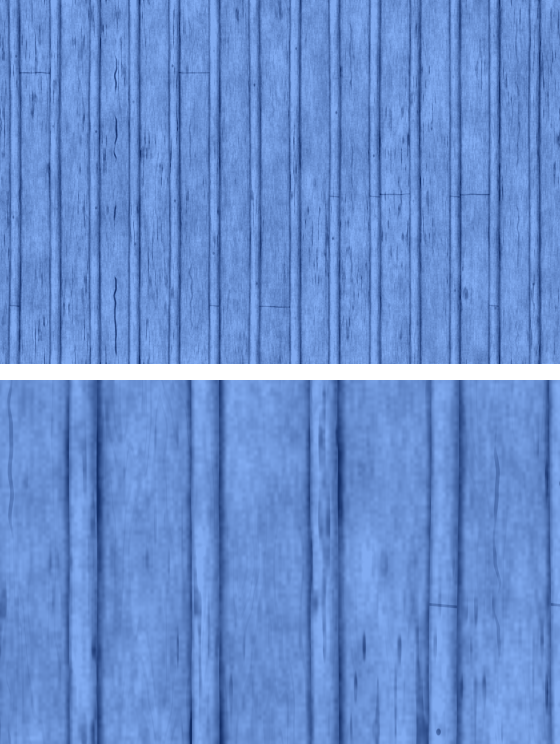
Top: the whole. Bottom: its middle third, enlarged.
A Shadertoy shader for this texture:

```glsl
#define BOARDS 14.0
#define ROWS 9.0
#define FIRST_BATTEN 0.365
#define BATTEN_HALF 0.113
#define WOBBLE 0.035
#define GRAIN 0.34
#define WEAR 0.55
#define SHADOW 1.05
#define SPLIT_BOARD 2.0
#define DEEP_BLUE vec3(0.15, 0.27, 0.51)
#define LIGHT_BLUE vec3(0.46, 0.62, 0.89)

float hash(vec2 p) {
    vec3 q = fract(p.xyx * 0.1031);
    q += dot(q, q.yzx + 33.33);
    return fract((q.x + q.y) * q.z);
}

// Value noise that wraps after a whole number of cells
float noise(vec2 uv, vec2 cells, float seed) {
    vec2 p = uv * cells, i = floor(p), f = fract(p);
    f = f * f * (3.0 - 2.0 * f);
    vec2 lo = mod(i, cells) + seed * 17.3;
    vec2 hi = mod(i + 1.0, cells) + seed * 17.3;
    return mix(mix(hash(lo), hash(vec2(hi.x, lo.y)), f.x),
               mix(hash(vec2(lo.x, hi.y)), hash(hi), f.x), f.y);
}

float fbm(vec2 uv, vec2 cells, float seed) {
    float sum = 0.0, gain = 0.53;
    for (int i = 0; i < 4; i++) {
        sum += gain * noise(uv, cells, seed + float(i));
        cells *= 2.0;
        gain *= 0.5;
    }
    return sum;
}

float lineMask(float dist, float halfWidth, float blur) {
    return 1.0 - smoothstep(halfWidth - blur * 0.5, halfWidth + blur, dist);
}

// Painted wood shared by boards and battens
float woodTone(vec2 uv, float seed) {
    float tone = 0.95 + 0.1 * (hash(vec2(seed, 3.7)) - 0.5);
    // Broad weathering, then grain and rough paint
    tone += 0.26 * (fbm(uv, vec2(14.0, 5.0), 60.0) - 0.5);
    tone += 0.3 * (fbm(uv, vec2(42.0, 18.0), seed) - 0.5);
    tone += GRAIN * (fbm(uv, vec2(126.0, 12.0), seed + 5.0) - 0.5);
    tone += 0.2 * (noise(uv, vec2(420.0, 70.0), seed + 3.0) - 0.5);
    tone += 0.15 * (noise(uv, vec2(420.0, 260.0), seed) - 0.5);
    tone += 0.06 * (noise(uv, vec2(42.0, 180.0), seed + 9.0) - 0.5);
    // Contour grain, strongest in patches
    float rings = sin(60.0 * fbm(uv, vec2(42.0, 4.0), seed + 2.0));
    tone -= 0.1 * smoothstep(0.2, 1.0, rings) * noise(uv, vec2(14.0, 5.0), seed + 7.0);
    // Fine dark streaks where the paint has worn through
    float patches = smoothstep(0.43, 0.75, fbm(uv, vec2(42.0, 5.0), seed + 11.0));
    float streaks = smoothstep(0.6, 0.9, noise(uv, vec2(378.0, 26.0), seed + 13.0));
    streaks *= 0.4 + 0.9 * noise(uv, vec2(280.0, 110.0), seed + 15.0);
    return tone - WEAR * streaks * patches;
}

// Long jagged crack, open only along parts of a board
float crackMask(vec2 uv, float across, float board, float blur) {
    vec2 along = vec2(0.0, uv.y);
    float center = 0.5 + 0.3 * (hash(vec2(board, 8.1)) - 0.5);
    center += 0.09 * (noise(along, vec2(1.0, 6.0), board) - 0.5);
    center += 0.06 * (noise(along, vec2(1.0, 48.0), board) - 0.5);
    float gate = smoothstep(0.35, 0.65, fbm(along, vec2(1.0, 14.0), board + 4.0));
    float amount = board == SPLIT_BOARD ? 1.3 : 0.45 * step(0.6, hash(vec2(board, 5.3)));
    return amount * gate * lineMask(abs(across - center), 0.014 * gate, blur);
}

// Butt joints on a few boards
float jointMask(vec2 uv, float board, float blur) {
    float mask = 0.0;
    for (float j = 0.0; j < 5.0; j++) {
        float owner = floor(0.99 + j * (3.2 - 0.15 * j));
        float height = j < 2.0 ? 0.8 : (j < 3.0 ? 0.157 : 0.466);
        float sag = 0.003 * (noise(uv, vec2(70.0, 1.0), j) - 0.5);
        if (owner == board)
            mask = max(mask, lineMask(abs(uv.y - height + sag) * ROWS, 0.009, blur));
    }
    return mask * (0.5 + 0.6 * noise(uv, vec2(84.0, 1.0), board));
}

// Small nail heads and an occasional end joint on a batten
float nailMask(float x, float y, float batten, float blur) {
    float mask = 0.0;
    for (float n = 0.0; n < 2.0; n++) {
        float height = (n + 0.1 + 0.8 * hash(vec2(batten, n + 2.0))) / 2.0;
        vec2 d = vec2(x - 0.1 * (hash(vec2(n, batten)) - 0.5), (y - height) * ROWS * 0.7);
        float strength = 0.3 + 0.7 * hash(vec2(batten + 4.0, n));
        mask = max(mask, strength * lineMask(length(d), 0.017, blur));
    }
    float end = 0.16 + 0.3 * step(0.5, hash(vec2(batten, 6.6)));
    float present = step(0.65, hash(vec2(batten, 9.2)));
    return max(mask, 0.6 * present * lineMask(abs(y - end + 0.01 * x) * ROWS, 0.009, blur));
}

void mainImage(out vec4 fragColor, in vec2 fragCoord) {
    vec2 uv = fragCoord / iResolution.xy;
    float blur = BOARDS / iResolution.x;

    // Cells centred on battens; boards lie between them
    float column = uv.x * BOARDS - FIRST_BATTEN + 0.5;
    float batten = mod(floor(column), BOARDS);
    float local = fract(column) - 0.5;
    float board = mod(batten + step(0.0, local) - 1.0 + BOARDS, BOARDS);
    vec2 along = vec2(0.0, uv.y);
    float x = local - WOBBLE * (noise(along, vec2(1.0, 3.0), batten) - 0.5)
            - 0.007 * (noise(along, vec2(1.0, 25.0), batten + 3.0) - 0.5);

    // Board with cracks, joints and batten shadows
    float tone = woodTone(uv, board);
    tone -= 0.75 * crackMask(uv, fract(local), board, blur);
    tone -= 0.6 * jointMask(uv, board, blur);
    float gap = max(abs(x) - BATTEN_HALF, 0.0);
    float depth = 0.6 + 0.5 * noise(along, vec2(1.0, 12.0), batten + 6.0);
    float reach = x > 0.0 ? 0.085 : 0.06;
    tone -= 0.2 * exp(-gap / 0.1);
    tone -= SHADOW * depth * (x > 0.0 ? 0.85 : 0.6) * (1.0 - smoothstep(0.0, reach, gap));

    // Rounded batten lit from the left
    float u = x / BATTEN_HALF;
    float rib = woodTone(uv, batten + 40.0) - 0.02;
    rib += 0.16 * exp(-pow((u + 0.35) / 0.4, 2.0));
    rib -= 0.5 * smoothstep(0.25, 1.0, u) + 0.32 * smoothstep(0.7, 1.0, -u);
    rib -= 0.65 * nailMask(x, uv.y, batten, blur);
    tone = mix(tone, rib, lineMask(abs(x), BATTEN_HALF, blur));

    fragColor = vec4(mix(DEEP_BLUE, LIGHT_BLUE, clamp(tone, -0.25, 1.15)), 1.0);
}
```
